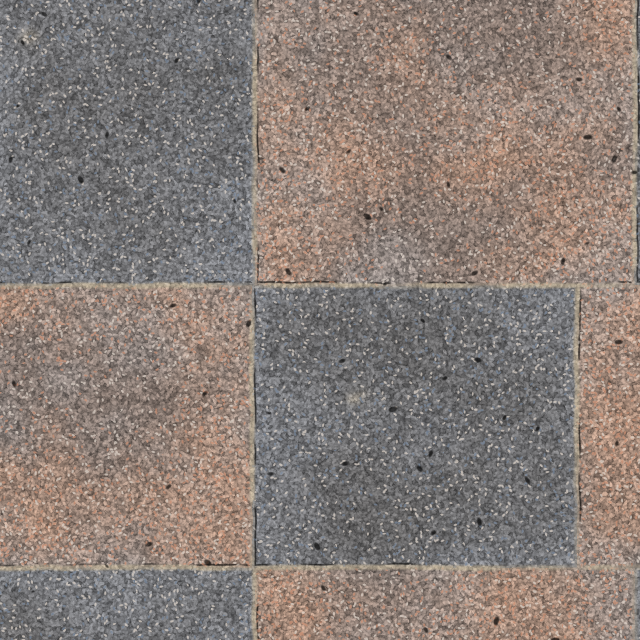
A WebGL 2 fragment shader for this texture:

```glsl
#version 300 es
precision highp float;
// Weathered concrete paving: charcoal and rust-brown slabs in offset rows with sandy joints.

#define ROW_START 0.113      // lower edge of the shorter row
#define ROW_HEIGHT 0.441     // height of the shorter row
#define JOINT_WIDTH 0.0044   // half width of the sand joint
#define JOINT_WOBBLE 0.005
#define GRAIN_SCALE 185.0    // stones across the canvas
#define GRAIN_CONTRAST 0.62
#define FLECK_SHARE 0.10     // share of pale stones
#define PIT_SCALE 15.0
#define CLOUD_SCALE 5.0
#define SAMPLES 2            // antialiasing samples per axis

uniform vec2 u_resolution;
out vec4 fragColor;

const vec3 CHARCOAL = vec3(0.39, 0.385, 0.385);
const vec3 SLATE = vec3(0.47, 0.475, 0.49);
const vec3 UMBER = vec3(0.51, 0.455, 0.425);
const vec3 RUST = vec3(0.65, 0.535, 0.465);
const vec3 ASH = vec3(0.56, 0.535, 0.525);
const vec3 SAND = vec3(0.68, 0.63, 0.55);
const vec3 PALE = vec3(0.84, 0.80, 0.76);
const vec3 TERRACOTTA = vec3(0.78, 0.55, 0.44);
const vec3 BLUE_CHIP = vec3(0.46, 0.52, 0.60);

float hash(vec2 p) {
  vec3 q = fract(p.xyx * 0.1031);
  q += dot(q, q.yzx + 33.33);
  return fract((q.x + q.y) * q.z);
}

float valueNoise(vec2 p) {
  vec2 i = floor(p), f = fract(p);
  f = f * f * (3.0 - 2.0 * f);
  return mix(mix(hash(i), hash(i + vec2(1, 0)), f.x),
             mix(hash(i + vec2(0, 1)), hash(i + 1.0), f.x), f.y);
}

float clouds(vec2 p) {
  float sum = 0.0, weight = 0.5;
  for (int i = 0; i < 5; i++) {
    sum += weight * valueNoise(p);
    p = mat2(1.6, 1.2, -1.2, 1.6) * p + 7.3;
    weight *= 0.5;
  }
  return sum;
}

// Cellular noise with elongated, randomly turned cells: x = distance, y and z = cell randoms.
vec3 stones(vec2 p) {
  vec2 base = floor(p);
  vec3 nearest = vec3(9.0, 0.0, 0.0);
  for (int y = -1; y <= 1; y++)
    for (int x = -1; x <= 1; x++) {
      vec2 cell = base + vec2(x, y);
      vec2 seed = vec2(hash(cell), hash(cell + 57.0));
      vec2 d = cell + seed - p;
      float a = 6.2832 * hash(cell + 113.0);
      d = mat2(cos(a), -sin(a), sin(a), cos(a)) * d * 1.0;
      float dist = length(d * vec2(0.85, 1.5));
      if (dist < nearest.x) nearest = vec3(dist, hash(cell + 171.0), hash(cell + 229.0));
    }
  return nearest;
}

float closer(float a, float b) { return abs(a) < abs(b) ? a : b; }

// Signed distance to the nearest edge of a repeating band that spans 0 to width.
float bandEdge(float t, float width) { return closer(fract(t + 0.5) - 0.5, t - width); }

vec3 paving(vec2 uv) {
  // Slab layout: each row holds one dark and one brown slab
  vec2 wobble = vec2(clouds(uv * 28.0), clouds(uv * 28.0 + 40.0)) - 0.5;
  vec2 p = uv + JOINT_WOBBLE * wobble;
  float rowY = fract(p.y - ROW_START);
  bool shortRow = rowY < ROW_HEIGHT;
  float darkWidth = shortRow ? 0.507 : 0.406;
  float slabX = fract(p.x - (shortRow ? 0.394 : 0.992));
  bool dark = slabX < darkWidth;
  float edge = closer(bandEdge(slabX, darkWidth), bandEdge(rowY, ROW_HEIGHT));
  float rim = exp(-abs(edge) / 0.025);

  // Broad stains
  float cloud = smoothstep(0.28, 0.70, clouds(uv * CLOUD_SCALE + 3.0));
  float dust = smoothstep(0.38, 0.72, clouds(uv * CLOUD_SCALE * 1.7 + 19.0));
  vec3 brown = mix(mix(UMBER, RUST, cloud), ASH, 0.55 * dust + 0.3 * rim);
  vec3 color = dark ? mix(CHARCOAL, SLATE, 0.55 * cloud + 0.35 * dust + 0.4 * rim) : brown;
  vec2 smudge = vec2(slabX, rowY) - (shortRow ? vec2(0.16, 0.265) : vec2(0.055, 0.825));
  smudge += 0.025 * wobble;
  color = mix(color, SAND, 0.5 * exp(-dot(smudge, smudge) * 4500.0));

  // Sand joint, worn away in places, with a broken dark crack on one side
  float wear = smoothstep(0.28, 0.55, clouds(uv * 16.0 + 80.0));
  float joint = 1.0 - smoothstep(0.3, 1.5, abs(edge) / JOINT_WIDTH);
  color = mix(color, SAND, joint * mix(0.35, 0.95, wear));
  float crack = 1.0 - smoothstep(0.0004, 0.0022, abs(edge - JOINT_WIDTH * 1.1));
  color *= 1.0 - 0.6 * crack * smoothstep(0.42, 0.6, clouds(uv * 22.0 + 11.0));

  // Aggregate: coarse stones, fine grit and coloured flecks
  vec3 coarse = stones(uv * GRAIN_SCALE);
  vec3 fine = stones(uv * GRAIN_SCALE * 1.9 + 31.0);
  float relief = 0.5 - 0.6 * smoothstep(0.3, 0.9, coarse.x);
  float tone = 0.7 * (coarse.y - 0.5) + 0.5 * (fine.y - 0.5) + 0.5 * (relief - 0.25);
  color *= 1.0 + GRAIN_CONTRAST * tone * (1.0 - 0.45 * joint);
  float chip = (1.0 - smoothstep(0.3, 0.6, coarse.x)) * (1.0 - 0.6 * joint);
  color = mix(color, PALE, 0.75 * chip * step(1.0 - FLECK_SHARE, coarse.z));
  float tinted = step(coarse.z, dark ? 0.07 : 0.05 + 0.17 * cloud);
  color = mix(color, dark ? BLUE_CHIP : TERRACOTTA, 0.7 * chip * tinted);

  // Scattered pits
  vec3 pit = stones(uv * PIT_SCALE + 0.02 * wobble + 5.0);
  float hole = 1.0 - smoothstep(0.03, 0.09, pit.x + 0.12 * wobble.x);
  return color * (1.0 - 0.65 * hole * step(0.72, pit.y));
}

void main() {
  vec3 sum = vec3(0.0);
  for (int y = 0; y < SAMPLES; y++)
    for (int x = 0; x < SAMPLES; x++) {
      vec2 offset = (vec2(x, y) + 0.5) / float(SAMPLES) - 0.5;
      sum += paving((gl_FragCoord.xy + offset) / u_resolution);
    }
  fragColor = vec4(sum / float(SAMPLES * SAMPLES), 1.0);
}
```
